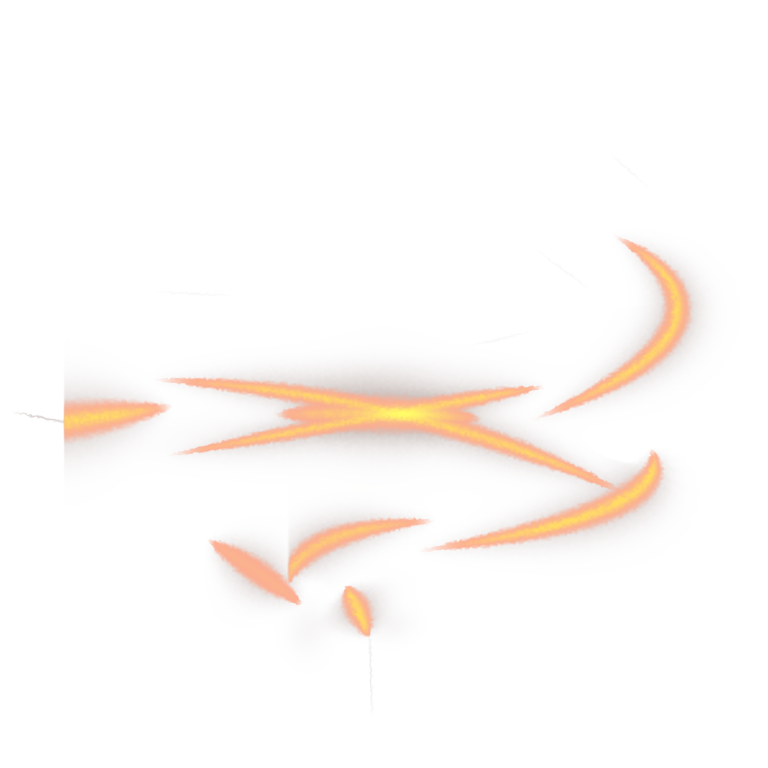
This background is drawn by a three.js fragment shader. Its source:

```glsl
// Glowing ember ribbons drifting over a white field.
// Each ribbon is a tapered quadratic curve that yields three layers:
// a smoky halo, a salmon body and a hot yellow core.
varying vec2 vUv;

const vec3 SMOKE = vec3(0.70, 0.64, 0.62);
const vec3 SALMON = vec3(0.99, 0.67, 0.56);
const vec3 GOLD = vec3(1.00, 0.86, 0.40);
const vec3 HOT = vec3(1.00, 0.99, 0.40);
const int SEGMENTS = 20;

float hash(vec2 p) {
  return fract(sin(dot(p, vec2(127.1, 311.7))) * 43758.5);
}

float noise(vec2 p) {
  vec2 i = floor(p);
  vec2 f = fract(p);
  f = f * f * (3.0 - 2.0 * f);
  return mix(mix(hash(i), hash(i + vec2(1.0, 0.0)), f.x),
             mix(hash(i + vec2(0.0, 1.0)), hash(i + 1.0), f.x), f.y);
}

vec2 bezier(vec2 a, vec2 c, vec2 b, float t) {
  return mix(mix(a, c, t), mix(c, b, t), t);
}

// Distance to the curve in x, curve parameter of the nearest point in y
vec2 nearestOnCurve(vec2 p, vec2 a, vec2 c, vec2 b) {
  vec2 best = vec2(10.0, 0.0);
  vec2 start = a;
  for (int i = 0; i < SEGMENTS; i++) {
    vec2 end = bezier(a, c, b, float(i + 1) / float(SEGMENTS));
    vec2 along = end - start;
    float h = clamp(dot(p - start, along) / dot(along, along), 0.0, 1.0);
    float d = length(p - start - along * h);
    if (d < best.x) best = vec2(d, (float(i) + h) / float(SEGMENTS));
    start = end;
  }
  return best;
}

// Layers (halo, body, heat) of a ribbon that is widest at parameter peak
vec3 ribbon(vec2 p, vec2 a, vec2 c, vec2 b, float width, float peak, float heat) {
  vec2 near = nearestOnCurve(p, a, c, b);
  float u = min(near.y / peak, (1.0 - near.y) / (1.0 - peak));
  float swell = u * (2.0 - u);
  float w = width * swell + 0.0012;
  float d = near.x;
  float halo = exp(-pow(d / (w * 1.5 + 0.004), 2.0)) * swell * 0.42
             + exp(-d / (w + 0.008)) * swell * 0.12;
  float body = (1.0 - smoothstep(w * 0.5, w * 1.25, d)) * smoothstep(0.0, 0.3, swell);
  float core = exp(-pow(d / (w * 0.34 + 0.0008), 2.0)) * heat * smoothstep(0.1, 0.8, swell);
  return vec3(halo, body, core);
}

// Overlapping layers blend without darkening twice
vec3 merge(vec3 a, vec3 b) {
  return vec3(a.xy + b.xy - a.xy * b.xy, max(a.z, b.z));
}

float hairline(vec2 p, vec2 a, vec2 b, float strength) {
  vec2 ab = b - a;
  float h = clamp(dot(p - a, ab) / dot(ab, ab), 0.0, 1.0);
  float d = length(p - a - ab * h);
  return exp(-pow(d / 0.0014, 2.0)) * strength * (1.0 - pow(2.0 * h - 1.0, 2.0));
}

float puff(vec2 p, vec2 center, vec2 size) {
  vec2 q = (p - center) / size;
  return exp(-dot(q, q));
}

void main() {
  // Fine grain roughens the ribbon edges
  vec2 grain = vec2(noise(vUv * 300.0), noise(vUv * 300.0 + 57.0)) - 0.5;
  vec2 p = vUv + grain * 0.003;

  // Central crossing: two long strands and the web between them
  vec3 glow = ribbon(p, vec2(0.197, 0.506), vec2(0.536, 0.490), vec2(0.818, 0.356), 0.0145, 0.55, 0.75);
  glow = merge(glow, ribbon(p, vec2(0.215, 0.406), vec2(0.526, 0.465), vec2(0.710, 0.497), 0.0125, 0.58, 0.75));
  glow = merge(glow, ribbon(p, vec2(0.355, 0.460), vec2(0.500, 0.465), vec2(0.630, 0.454), 0.0230, 0.52, 0.50));

  // Right arc and the swoosh below it
  glow = merge(glow, ribbon(p, vec2(0.798, 0.695), vec2(1.010, 0.576), vec2(0.690, 0.452), 0.0170, 0.47, 0.85));
  glow = merge(glow, ribbon(p, vec2(0.848, 0.416), vec2(0.887, 0.328), vec2(0.540, 0.282), 0.0180, 0.38, 0.95));

  // Left shard, cut by a vertical edge
  vec3 shard = ribbon(p, vec2(-0.060, 0.436), vec2(0.090, 0.449), vec2(0.226, 0.471), 0.0250, 0.45, 0.90);
  glow = merge(glow, shard * smoothstep(0.082, 0.085, vUv.x));

  // Lower hook, cut on its left, with a spindle and a small ember
  vec3 hook = ribbon(p, vec2(0.569, 0.322), vec2(0.380, 0.312), vec2(0.373, 0.235), 0.0150, 0.58, 0.55);
  glow = merge(glow, hook * smoothstep(0.373, 0.378, vUv.x));
  glow = merge(glow, ribbon(p, vec2(0.270, 0.297), vec2(0.330, 0.262), vec2(0.394, 0.212), 0.0160, 0.55, 0.12));
  glow = merge(glow, ribbon(p, vec2(0.449, 0.237), vec2(0.470, 0.205), vec2(0.480, 0.168), 0.0170, 0.42, 0.90));

  // Hottest spot at the crossing
  float flare = puff(p, vec2(0.525, 0.461), vec2(0.042, 0.008));

  // Loose smoke and stray hairlines
  float smoke = glow.x;
  smoke += 0.12 * puff(p, vec2(0.47, 0.508), vec2(0.15, 0.022));
  smoke += 0.08 * puff(p, vec2(0.34, 0.425), vec2(0.14, 0.030));
  smoke += 0.10 * puff(p, vec2(0.505, 0.187), vec2(0.030, 0.020));
  smoke += 0.08 * puff(p, vec2(0.400, 0.180), vec2(0.025, 0.035));
  smoke += hairline(p, vec2(0.015, 0.464), vec2(0.100, 0.447), 0.50);
  smoke += hairline(p, vec2(0.481, 0.185), vec2(0.485, 0.065), 0.20);
  smoke += hairline(p, vec2(0.795, 0.800), vec2(0.845, 0.755), 0.07);
  smoke += hairline(p, vec2(0.695, 0.677), vec2(0.772, 0.620), 0.07);
  smoke += hairline(p, vec2(0.200, 0.620), vec2(0.305, 0.615), 0.08);
  smoke += hairline(p, vec2(0.610, 0.549), vec2(0.695, 0.569), 0.08);

  vec3 color = mix(vec3(1.0), SMOKE, clamp(smoke, 0.0, 0.65));
  color = mix(color, SALMON, glow.y * 0.94);
  color = mix(color, GOLD, clamp(glow.z * (1.0 + grain.x * 0.5), 0.0, 1.0));
  color = mix(color, HOT, flare);
  gl_FragColor = vec4(color, 1.0);
}
```
